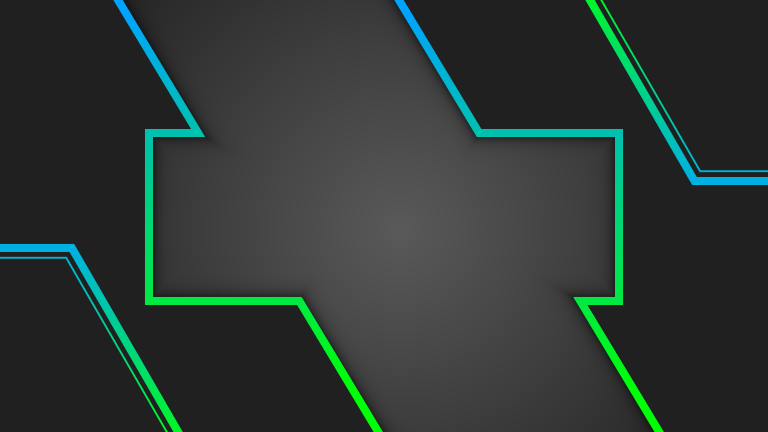
Give the GLSL for this background, as a WebGL 2 fragment shader.

```glsl
#version 300 es
precision highp float;
// Dark panels around a grey, softly lit cutout: a slanted band joined to a box.
// Signed distances give the mitred neon outline, its inner shadow and
// the paired bent lines in two opposite corners. One unit = canvas height.

#define STROKE 0.0093        // half width of the thick lines
#define HAIRLINE 0.0022      // half width of the thin lines
#define HAIRLINE_GAP 0.0227  // distance from thick to thin line
#define SHADOW_SIZE 0.014
#define SHADOW_DEPTH 0.5
#define PANEL_GREY 0.127
#define GLOW_GREY 0.35
#define GLOW_RADIUS 0.926

uniform vec2 u_resolution;
out vec4 outColor;

const vec3 BLUE = vec3(0.0, 0.64, 1.0);
const vec3 GREEN = vec3(0.0, 1.0, 0.03);
const vec3 CORNER_BLUE = vec3(0.0, 0.69, 0.89);
const vec3 CORNER_GREEN = vec3(0.0, 0.96, 0.17);

// Antialiased coverage of the region where d < 0
float coverage(float d) {
    return clamp(0.5 - d * u_resolution.y, 0.0, 1.0);
}

// Union of a slanted band and a box; max() keeps the corners sharp
float cutoutDistance(vec2 p) {
    vec2 side = abs(p - vec2(0.0, -0.0023)) - vec2(0.544, 0.1944);
    float box = max(side.x, side.y);
    vec2 bandNormal = normalize(vec2(1.0, 0.6025));
    float band = abs(dot(p - vec2(0.0107, 0.0), bandNormal)) - 0.2785;
    return min(box, band);
}

// Half-turn symmetry brings both corners onto the upper right one
vec2 foldCorners(vec2 p) {
    vec2 q = p - vec2(-0.0019, 0.0035);
    return q.x < 0.0 ? -q : q;
}

float cornerDistance(vec2 q) {
    float slope = 0.6628 - dot(q, vec2(0.866, 0.5));
    return max(slope, 0.0775 - q.y);
}

void main() {
    vec2 p = (gl_FragCoord.xy - 0.5 * u_resolution) / u_resolution.y;

    // Radial light in the cutout, shaded by the panels around it
    float cutout = cutoutDistance(p);
    float falloff = min(length(p - vec2(0.037, -0.032)) / GLOW_RADIUS, 1.0);
    float light = mix(GLOW_GREY, PANEL_GREY, falloff);
    float depth = max(-cutout - STROKE, 0.0);
    light *= 1.0 - SHADOW_DEPTH * exp(-depth / SHADOW_SIZE);
    vec3 color = vec3(mix(PANEL_GREY, light, coverage(cutout)));

    // Corner lines: one thick, one thin inside it
    vec2 q = foldCorners(p);
    float corner = cornerDistance(q);
    float lines = max(coverage(abs(corner) - STROKE),
                      coverage(abs(corner + HAIRLINE_GAP) - HAIRLINE));
    float cornerBlend = clamp((q.y - 0.0775) / 0.419, 0.0, 1.0);
    color = mix(color, mix(CORNER_BLUE, CORNER_GREEN, cornerBlend), lines);

    // Outline of the cutout, blue above and green below
    float outlineBlend = clamp((0.477 - p.y) / 0.88, 0.0, 1.0);
    color = mix(color, mix(BLUE, GREEN, outlineBlend), coverage(abs(cutout) - STROKE));

    outColor = vec4(color, 1.0);
}
```
